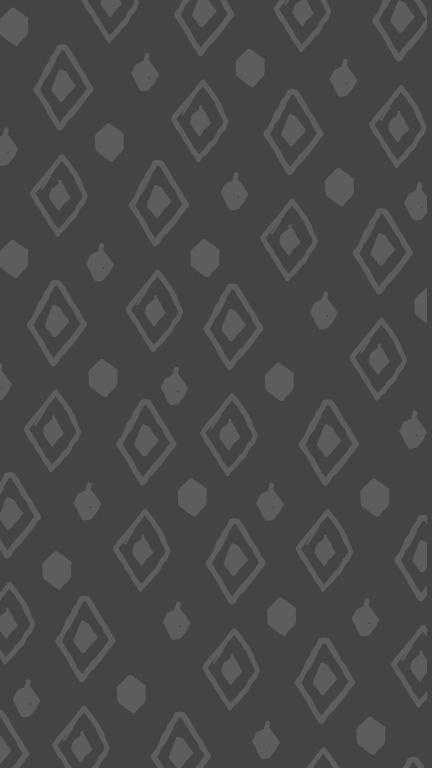
Give the GLSL for this pattern, as a WebGL 1 fragment shader.

```glsl
precision highp float;
uniform vec2 u_resolution;

float hash(vec2 p) {
  return fract(sin(dot(p, vec2(127.1, 311.7))) * 43758.5453);
}

float noise(vec2 p) {
  vec2 i = floor(p), f = fract(p);
  f = f * f * (3.0 - 2.0 * f);
  return mix(mix(hash(i), hash(i + vec2(1.0, 0.0)), f.x),
             mix(hash(i + vec2(0.0, 1.0)), hash(i + 1.0), f.x), f.y);
}

float segment(vec2 p, vec2 a, vec2 b) {
  vec2 e = b - a;
  return length(p - a - e * clamp(dot(p - a, e) / dot(e, e), 0.0, 1.0));
}

// Side of an edge: positive is outside for clockwise corners, y down
float side(vec2 p, vec2 a, vec2 b) {
  vec2 e = b - a;
  return dot(p - a, vec2(e.y, -e.x));
}

// Signed distance to a convex six-cornered shape
float hexagon(vec2 p, vec2 a, vec2 b, vec2 c, vec2 d, vec2 e, vec2 f) {
  float dist = min(min(segment(p, a, b), segment(p, b, c)), segment(p, c, d));
  dist = min(dist, min(min(segment(p, d, e), segment(p, e, f)), segment(p, f, a)));
  float s = max(max(side(p, a, b), side(p, b, c)), side(p, c, d));
  s = max(s, max(max(side(p, d, e), side(p, e, f)), side(p, f, a)));
  return s > 0.0 ? dist : -dist;
}

float upperDiamond(vec2 p) {
  float ring = abs(hexagon(p, vec2(-3, -39), vec2(3, -39), vec2(17, -17),
                           vec2(28, 3), vec2(-3, 41), vec2(-26, 3))) - 2.9;
  float core = hexagon(p, vec2(-2, -15), vec2(3, -13), vec2(11, -1),
                       vec2(-2, 13), vec2(-9, 3), vec2(-6, -6)) - 2.0;
  return min(ring, core);
}

float lowerDiamond(vec2 p) {
  float ring = abs(hexagon(p, vec2(4, -38), vec2(18, -18), vec2(27, 2),
                           vec2(14, 22), vec2(-1, 39), vec2(-26, -1))) - 2.6;
  float core = hexagon(p, vec2(1, -10), vec2(3, -10), vec2(10, 2),
                       vec2(0, 14.5), vec2(-8, 3), vec2(-5, -5)) - 1.5;
  core = min(core, segment(p, vec2(2, -8), vec2(1.5, -13.5)) - 1.5);
  // Stray brush hair beside the upper left stroke
  float hair = segment(p, vec2(-16, -6), vec2(-8, -19)) - 1.1;
  return min(min(ring, core), hair);
}

float roundLump(vec2 p) {
  return hexagon(p, vec2(-1, -16), vec2(12, -8), vec2(11, 5),
                 vec2(2, 16), vec2(-11, 6), vec2(-12, -5)) - 2.8;
}

float spikedLump(vec2 p) {
  float d = hexagon(p, vec2(2, -11), vec2(12, 3), vec2(3, 16),
                    vec2(-3, 17), vec2(-12, 1), vec2(-8, -7)) - 2.0;
  d = min(d, segment(p, vec2(0, -11), vec2(1.5, -16.5)) - 2.4);
  return max(d, 0.8 - length(p - vec2(3.7, 5.7)));
}

// Two large diamonds and two lumps, with a hand-cut edge
float cluster(vec2 p) {
  p += 1.4 * (vec2(noise(p * 0.17), noise(p * 0.17 + 40.0)) - 0.5);
  float d = min(upperDiamond(p), lowerDiamond(p - vec2(-4, 108)));
  return min(d, min(roundLump(p - vec2(47, 56)), spikedLump(p - vec2(-58, 60))));
}

// Slanted lanes come in pairs; the odd ones have a small jog midway
vec2 clusterCenter(float lane, float i) {
  float pair = floor(lane * 0.5);
  if (mod(lane, 2.0) < 0.5)
    return vec2(114, -107) + i * vec2(89.3, 119.2) + pair * vec2(-236.5, 191);
  float jog = step(2.5 + max(pair, 0.0), i);
  return vec2(-33, -29) + i * vec2(95.5, 115.7) + pair * vec2(-243.5, 190.5)
    + vec2(0, 6) * pair * pair + jog * vec2(-21, 8);
}

void main() {
  // Canvas is 432 units wide, y running down from the top
  float unit = 432.0 / u_resolution.x;
  vec2 p = vec2(gl_FragCoord.x, u_resolution.y - gl_FragCoord.y) * unit;

  float d = 1000.0;
  for (int lane = -1; lane <= 4; lane++) {
    for (int i = 0; i <= 6; i++) {
      vec2 q = p - clusterCenter(float(lane), float(i));
      if (abs(q.x) < 80.0 && abs(q.y - 53.0) < 105.0) d = min(d, cluster(q));
    }
  }

  // Plain strip along the right edge
  d = max(d, p.x - 427.0);
  float ink = clamp(0.5 - d / unit, 0.0, 1.0);
  gl_FragColor = vec4(vec3(mix(0.267, 0.365, ink)), 1.0);
}
```
